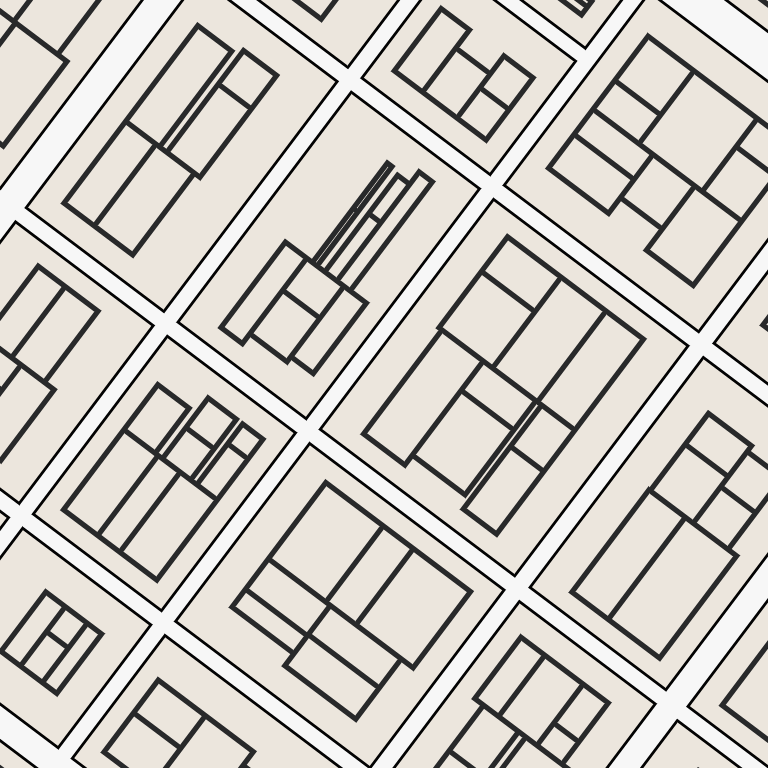
A WebGL 2 fragment shader for this texture map:

```glsl
#version 300 es
precision highp float;
// City plan: a turned grid of pale streets between cream blocks.
// Uneven street lines cut the plane into blocks; each block holds a building
// of hashed wings, lots and rooms, drawn as dark outlines.

uniform vec2 u_resolution;
out vec4 fragColor;

const vec3 STREET_COLOR = vec3(0.97, 0.97, 0.97);
const vec3 GROUND_COLOR = vec3(0.925, 0.9, 0.865);
const vec3 KERB_COLOR = vec3(0.01);
const vec3 WALL_COLOR = vec3(0.155, 0.16, 0.165);

const float GRID_ANGLE = 0.6458;
const float KERB_HALF = 0.0018;
const float WALL_HALF = 0.0034;
const float BUILDING_INSET = 0.028;

// Street lines along each grid axis: centre position, half width
const vec2 AVENUES[8] = vec2[8](
  vec2(-0.44, 0.011), vec2(-0.15, 0.011), vec2(0.169, 0.021), vec2(0.426, 0.0115),
  vec2(0.658, 0.0115), vec2(0.999, 0.0125), vec2(1.251, 0.018), vec2(1.6, 0.011));
const vec2 STREETS[8] = vec2[8](
  vec2(-0.8, 0.011), vec2(-0.543, 0.026), vec2(-0.398, 0.0105), vec2(-0.191, 0.0115),
  vec2(0.207, 0.0115), vec2(0.52, 0.0115), vec2(0.751, 0.019), vec2(1.05, 0.011));

// Integer hash to 0..1
float hash(ivec2 block, int salt) {
  uint n = uint(block.x + 9) * 1597u ^ uint(block.y + 5) * 51749u ^ uint(salt) * 3643u;
  n = n * 747796405u + 12345u;
  n = ((n >> ((n >> 28u) + 4u)) ^ n) * 277803737u;
  n = (n >> 22u) ^ n;
  return float(n & 65535u) / 65535.0;
}

// Signed distance to a rectangle with square corners
float rectDistance(vec2 p, vec2 lo, vec2 hi) {
  vec2 q = abs(p - 0.5 * (lo + hi)) - 0.5 * (hi - lo);
  return max(q.x, q.y);
}

float outline(vec2 p, vec2 lo, vec2 hi) {
  return abs(rectDistance(p, lo, hi));
}

// Index of the street line just below x
int findSpan(vec2 lines[8], float x) {
  int index = 0;
  for (int i = 1; i < 7; i++) if (x >= lines[i].x) index = i;
  return index;
}

// Random setback: zero most of the time
float setback(ivec2 block, int salt, float chance, float low, float high) {
  float h = hash(block, salt);
  return h < chance ? mix(low, high, h / chance) : 0.0;
}

// Position of a party wall between lots, as a fraction of the wing
float lotCut(ivec2 block, int salt, int i, int count) {
  float jitter = (i == 0 || i == count) ? 0.0 : hash(block, salt + i) - 0.5;
  return (float(i) + 0.5 * jitter) / float(count);
}

// Distance to the nearest wall of the building in one block
float buildingWalls(vec2 p, ivec2 block, vec2 lo, vec2 hi) {
  float nearest = 1.0;
  int wings = hi.y - lo.y > 0.2 ? 2 : 1;
  float middle = mix(lo.y, hi.y, 0.42 + 0.16 * hash(block, 11));
  for (int w = 0; w < wings; w++) {
    int seed = 100 + 100 * w;
    float bottom = w == 0 ? lo.y : middle;
    float top = (w == 0 && wings == 2) ? middle : hi.y;
    float left = lo.x + setback(block, seed + 1, 0.35, 0.012, 0.035);
    float right = hi.x - setback(block, seed + 2, 0.3, 0.012, 0.03);
    int lots = 2 + int(hash(block, seed + 3) * 1.2 + (hi.x - lo.x) * 3.0);
    for (int i = 0; i < lots; i++) {
      int lotSeed = seed + 20 + 10 * i;
      vec2 a = vec2(mix(left, right, lotCut(block, seed + 5, i, lots)), bottom);
      vec2 b = vec2(mix(left, right, lotCut(block, seed + 5, i + 1, lots)), top);
      // Notched outer end and an occasional narrow gap beside the lot
      float notch = setback(block, lotSeed + 1, 0.35, 0.008, 0.035);
      if (w == 0) a.y += notch; else b.y -= notch;
      a.x += setback(block, lotSeed + 2, 0.15, 0.009, 0.014);
      nearest = min(nearest, outline(p, a, b));
      // Cross wall into two rooms
      float cross = mix(a.y, b.y, 0.3 + 0.4 * hash(block, lotSeed + 3));
      if (hash(block, lotSeed + 4) < 0.5)
        nearest = min(nearest, outline(p, a, vec2(b.x, cross)));
    }
  }
  return nearest;
}

void main() {
  vec2 uv = gl_FragCoord.xy / u_resolution;
  float soft = 0.6 / min(u_resolution.x, u_resolution.y);

  // Turned grid, second axis running down the canvas
  vec2 plan = vec2(uv.x, 1.0 - uv.y);
  float c = cos(GRID_ANGLE), s = sin(GRID_ANGLE);
  vec2 p = vec2(c * plan.x + s * plan.y, c * plan.y - s * plan.x);

  // Block under this point; one street stops at a T junction
  ivec2 block = ivec2(findSpan(AVENUES, p.x), findSpan(STREETS, p.y));
  int nextRow = block.y + 1;
  if (block.x >= 4 && (block.y == 1 || block.y == 2)) { block.y = 1; nextRow = 3; }
  vec2 west = AVENUES[block.x], east = AVENUES[block.x + 1];
  vec2 north = STREETS[block.y], south = STREETS[nextRow];
  vec2 lo = vec2(west.x + west.y, north.x + north.y);
  vec2 hi = vec2(east.x - east.y, south.x - south.y);

  // Building footprint, unevenly inset from the kerb
  vec2 insetLo = BUILDING_INSET + 0.03 * pow(vec2(hash(block, 1), hash(block, 2)), vec2(3.0));
  vec2 insetHi = BUILDING_INSET + 0.03 * pow(vec2(hash(block, 3), hash(block, 4)), vec2(3.0));
  float wall = buildingWalls(p, block, lo + insetLo, hi - insetHi);
  float ground = rectDistance(p, lo, hi);

  vec3 color = mix(GROUND_COLOR, STREET_COLOR, smoothstep(-soft, soft, ground));
  color = mix(KERB_COLOR, color, smoothstep(-soft, soft, abs(ground) - KERB_HALF));
  color = mix(WALL_COLOR, color, smoothstep(-soft, soft, wall - WALL_HALF));
  fragColor = vec4(color, 1.0);
}
```
